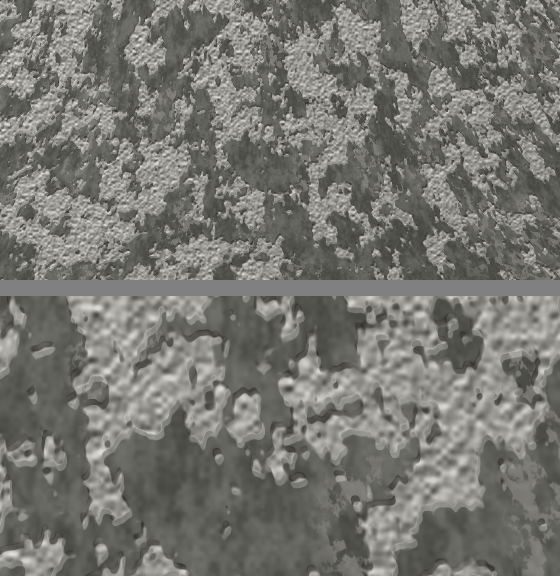
Top, the full canvas; bottom, a detail of the centre.
Reproduce this texture procedurally as a Shadertoy shader.

```glsl
// Weathered plaster: dark trowelled skin broken open over pale, gritty render.

const vec3 SKIN_DARK    = vec3(0.305, 0.305, 0.285);
const vec3 SKIN_LIGHT   = vec3(0.415, 0.415, 0.395);
const vec3 SCUFF_COLOR  = vec3(0.520, 0.515, 0.495);
const vec3 RENDER_COLOR = vec3(0.605, 0.597, 0.575);

const vec2  PATCH_SCALE  = vec2(14.5, 11.5);  // patches per canvas height
const float PATCH_GAIN   = 0.76;              // strength of the ragged detail
const vec2  STROKE_SCALE = vec2(6.0, 2.8);    // broad strokes of denser skin
const float STROKE_BIAS  = 0.10;
const float BREAK_LEVEL  = 0.526;             // noise above this exposes render
const float EDGE_WIDTH   = 0.026;
const float LEAN         = 0.40;              // slant of the trowel strokes
const float GRIT_SCALE   = 92.0;
const float GRIT_HEIGHT  = 1.1;
const float RELIEF       = 0.33;
const vec2  LIGHT_STEP   = vec2(-0.0025, 0.0065);

float hash(vec2 p) {
    return fract(sin(dot(p, vec2(127.1, 311.7))) * 43758.5453);
}

float noise(vec2 p) {
    vec2 i = floor(p);
    vec2 f = fract(p);
    f = f * f * (3.0 - 2.0 * f);
    float low  = mix(hash(i), hash(i + vec2(1.0, 0.0)), f.x);
    float high = mix(hash(i + vec2(0.0, 1.0)), hash(i + 1.0), f.x);
    return mix(low, high, f.y);
}

// Normalised sum of four octaves, each turned against the last
float fbm(vec2 p, float gain) {
    const mat2 TURN = mat2(0.88, 0.47, -0.47, 0.88);
    float sum = 0.0;
    float total = 0.0;
    float weight = 1.0;
    for (int i = 0; i < 4; i++) {
        sum += weight * noise(p);
        total += weight;
        weight *= gain;
        p = TURN * p * 2.0 + 17.3;
    }
    return sum / total;
}

// Strokes lean right on the left side and left on the right side
vec2 strokeSpace(vec2 p) {
    float lean = LEAN * (1.0 - p.x);
    return vec2(p.x - lean * (p.y - 0.5), p.y);
}

// 1 on the dark skin, 0 on the exposed render
float skinMask(vec2 p) {
    vec2 stroke = strokeSpace(p);
    float n = fbm(stroke * PATCH_SCALE + 3.7, PATCH_GAIN);
    n += STROKE_BIAS * (noise(stroke * STROKE_SCALE + 8.3) - 0.5);
    return 1.0 - smoothstep(BREAK_LEVEL - EDGE_WIDTH, BREAK_LEVEL + EDGE_WIDTH, n);
}

float grit(vec2 p) {
    return 0.6 * noise(p * GRIT_SCALE) + 0.4 * noise(p * GRIT_SCALE * 1.6 + 9.1);
}

float surfaceHeight(float skin, float grain) {
    return skin + (1.0 - skin) * GRIT_HEIGHT * (grain - 0.5);
}

void mainImage(out vec4 fragColor, in vec2 fragCoord) {
    vec2 p = fragCoord / iResolution.y;
    vec2 uv = fragCoord / iResolution.xy;
    vec2 stroke = strokeSpace(p);

    float skin = skinMask(p);
    float grain = grit(p);

    // Mottled skin with faint strokes
    float cloud = fbm(stroke * vec2(18.0, 11.0) + 41.0, 0.8);
    float streak = noise(stroke * vec2(95.0, 45.0) + 5.0);
    float tone = smoothstep(0.30, 0.70, cloud) + 0.45 * (streak - 0.5);
    vec3 skinColor = mix(SKIN_DARK, SKIN_LIGHT, clamp(tone, 0.0, 1.0));

    // Fine scuffs gathered in some of the strokes
    float worn = smoothstep(0.42, 0.68, noise(stroke * vec2(10.0, 5.0) + 23.0));
    float specks = smoothstep(0.50, 0.62, fbm(stroke * vec2(62.0, 44.0) + 61.0, 0.6));
    skinColor = mix(skinColor, SCUFF_COLOR, 0.8 * worn * specks);

    // Gritty render, paler on its high grains
    vec3 renderColor = RENDER_COLOR + 0.22 * (grain - 0.5);
    vec3 color = mix(renderColor, skinColor, skin);

    // Relief lit from above
    vec2 toLight = p + LIGHT_STEP;
    float slope = surfaceHeight(skin, grain)
                - surfaceHeight(skinMask(toLight), grit(toLight));
    color += RELIEF * clamp(slope, -0.75, 0.5);

    // Slow fall-off of light and a trace of fine dust
    color *= 1.0 + 0.08 * (0.5 - uv.x) + 0.04 * (uv.y - 0.5);
    color += 0.05 * (noise(p * 150.0 + 31.0) - 0.5);

    fragColor = vec4(clamp(color, 0.0, 1.0), 1.0);
}
```
